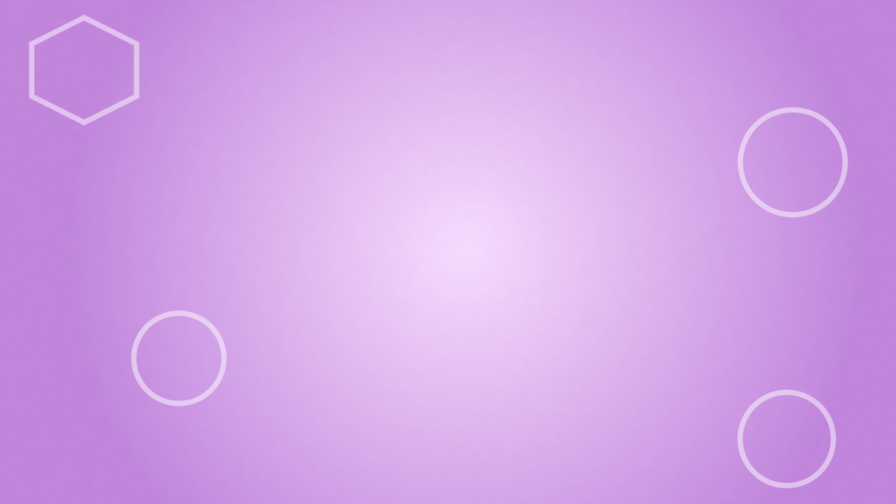
A WebGL 1 fragment shader for this background:

```glsl
precision highp float;

uniform vec2 u_resolution;

// Lengths are in canvas heights
const vec3 GLOW_COLOR = vec3(0.965, 0.86, 0.995);
const vec3 EDGE_COLOR = vec3(0.755, 0.525, 0.862);
const vec2 GLOW_CENTER = vec2(0.924, 0.506);
const float GLOW_RADIUS = 0.79;

// Outlines: center x, center y, radius
const vec3 HEXAGON = vec3(0.167, 0.861, 0.104);
const vec3 RING_LEFT = vec3(0.355, 0.289, 0.0895);
const vec3 RING_UPPER = vec3(1.573, 0.678, 0.104);
const vec3 RING_LOWER = vec3(1.561, 0.129, 0.0925);
const vec3 LINE_COLOR = vec3(1.0);
const float LINE_WIDTH = 0.0105;
const float LINE_OPACITY = 0.5;

const float GRAIN_SCALE = 90.0;
const float GRAIN_AMOUNT = 0.009;

float hash(vec2 p) {
    return fract(sin(dot(p, vec2(12.9898, 78.233))) * 43758.5);
}

float valueNoise(vec2 p) {
    vec2 cell = floor(p);
    vec2 f = fract(p);
    f = f * f * (3.0 - 2.0 * f);
    float low = mix(hash(cell), hash(cell + vec2(1.0, 0.0)), f.x);
    float high = mix(hash(cell + vec2(0.0, 1.0)), hash(cell + vec2(1.0)), f.x);
    return mix(low, high, f.y);
}

float ringDistance(vec2 p, vec3 ring) {
    return abs(length(p - ring.xy) - ring.z);
}

// Upright hexagon as wide as it is tall
float hexagonDistance(vec2 p, vec3 hexagon) {
    vec2 q = abs(p - hexagon.xy);
    float slope = dot(q, vec2(0.5, 1.0)) - hexagon.z;
    return abs(max(q.x - hexagon.z, slope / length(vec2(0.5, 1.0))));
}

void main() {
    vec2 p = gl_FragCoord.xy / u_resolution.y;
    // Keep the layout in place across the width for other aspect ratios
    p.x += 0.5 * (16.0 / 9.0 - u_resolution.x / u_resolution.y);
    float pixel = 1.0 / u_resolution.y;

    // Radial glow
    float falloff = clamp(distance(p, GLOW_CENTER) / GLOW_RADIUS, 0.0, 1.0);
    vec3 color = mix(GLOW_COLOR, EDGE_COLOR, falloff);

    // Faint mottling
    color += GRAIN_AMOUNT * (valueNoise(p * GRAIN_SCALE) - 0.5);

    // Translucent outlines
    float d = hexagonDistance(p, HEXAGON);
    d = min(d, ringDistance(p, RING_LEFT));
    d = min(d, ringDistance(p, RING_UPPER));
    d = min(d, ringDistance(p, RING_LOWER));
    float halfWidth = 0.5 * LINE_WIDTH;
    float line = 1.0 - smoothstep(halfWidth - pixel, halfWidth + pixel, d);
    color = mix(color, LINE_COLOR, line * LINE_OPACITY);

    gl_FragColor = vec4(color, 1.0);
}
```
